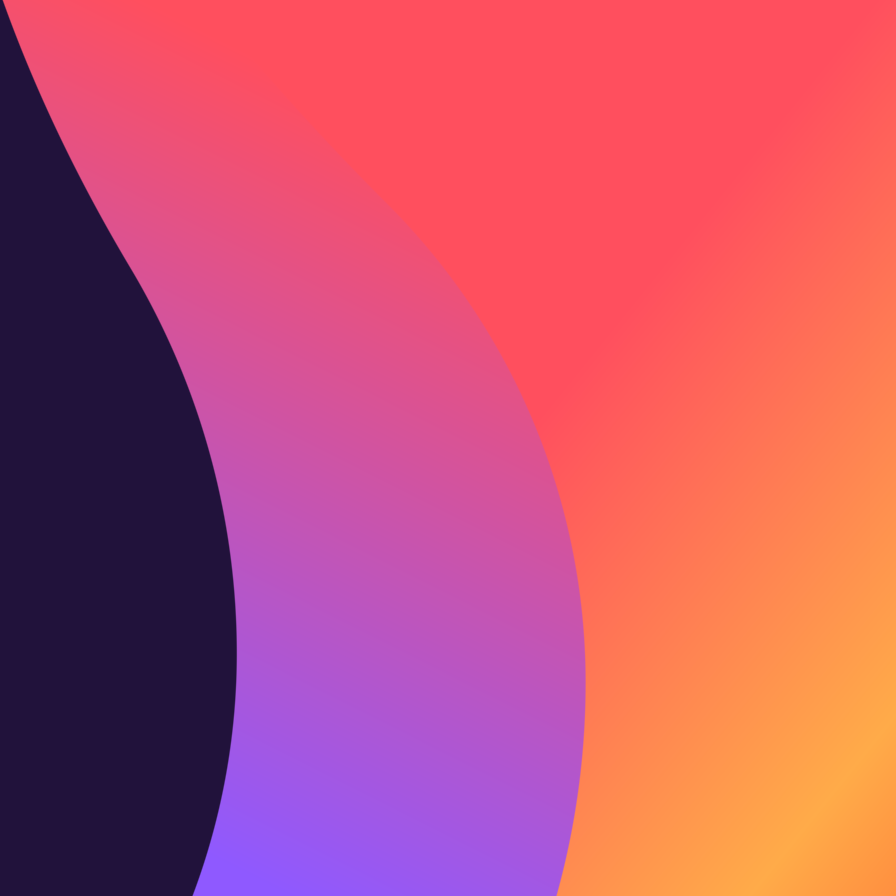
Write a three.js fragment shader that draws this background.

```glsl
// Layered waves: a dark body on the left, a violet-to-coral ribbon beside it,
// and a diagonal coral-to-amber sky. Each wave edge is a circular arc that
// bends back as a parabola above its join; linear gradients fill the layers.

varying vec2 vUv;

// Approximate signed distance to a wave edge, negative on its left.
// apex: rightmost point; radii: arc radius below and above the apex;
// joinY: height where the parabola takes over; bend: its curvature.
float waveDistance(vec2 p, vec2 apex, vec2 radii, float joinY, float bend) {
  float radius = p.y < apex.y ? radii.x : radii.y;
  float dy = min(p.y, joinY) - apex.y;
  float root = sqrt(radius * radius - dy * dy);
  float above = max(p.y - joinY, 0.0);

  float arcSlope = dy / root;
  float edgeX = apex.x - radius + root - arcSlope * above + bend * above * above;
  float slope = arcSlope - 2.0 * bend * above;
  return (p.x - edgeX) / sqrt(1.0 + slope * slope);
}

// Smooth coverage of the region left of an edge
float coverage(float distance) {
  return 1.0 - smoothstep(-0.001, 0.001, distance);
}

void main() {
  vec3 coral = vec3(1.0, 0.31, 0.37);
  vec3 amber = vec3(1.0, 0.67, 0.285);
  vec3 orange = vec3(1.0, 0.56, 0.25);
  vec3 violet = vec3(0.56, 0.35, 1.0);
  vec3 midnight = vec3(0.13, 0.07, 0.23);

  // Sky: coral to an amber ridge, then orange in the lower right corner
  float skyRamp = dot(vUv, vec2(1.501, -1.213)) - 0.256;
  vec3 color = mix(coral, amber, clamp(skyRamp, 0.0, 1.0));
  color = mix(color, orange, clamp((skyRamp - 1.0) / 0.246, 0.0, 1.0));

  // Ribbon: coral at the top, violet at the lower left
  float ribbonRamp = clamp(1.176 - dot(vUv, vec2(0.549, 1.09)), 0.0, 1.0);
  float ribbonEdge = waveDistance(vUv, vec2(0.6536, 0.2383), vec2(0.888, 0.755), 0.772, 0.44);
  color = mix(color, mix(coral, violet, ribbonRamp), coverage(ribbonEdge));

  // Dark body in front
  float bodyEdge = waveDistance(vUv, vec2(0.2643, 0.2708), vec2(0.766, 0.8385), 0.7005, 0.4);
  color = mix(color, midnight, coverage(bodyEdge));

  gl_FragColor = vec4(color, 1.0);
}
```
